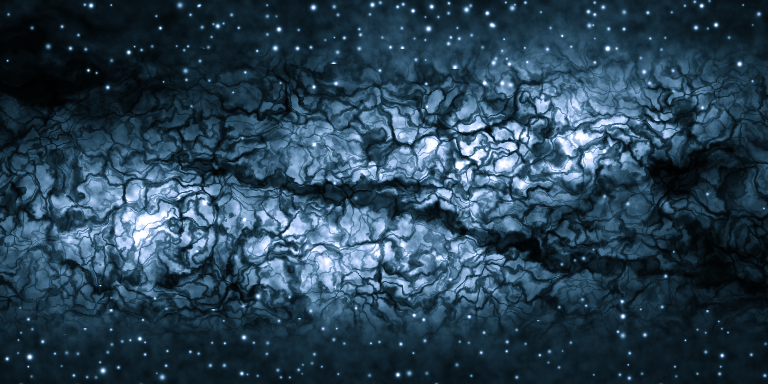
Write a Shadertoy shader that draws this background.

```glsl
// Blue night nebula: glowing haze behind a tangle of dark branches, with stars above and below.

const float HAZE_SCALE = 5.0;
const float GRAIN_SCALE = 42.0;
const float VEIN_SCALE = 8.0;
const float VEIN_GROWTH = 1.75;
const float VEIN_DEPTH = 0.66;
const float LIMB_DEPTH = 0.68;
const float STAR_SCALE = 20.0;
const float STAR_RADIUS = 0.0068;

// Main limbs as segments (start.xy, end.xy), with their half widths
const int LIMB_COUNT = 10;
const vec4 LIMBS[LIMB_COUNT] = vec4[LIMB_COUNT](
    vec4(0.50, 0.57, 0.78, 0.505), vec4(0.78, 0.505, 1.04, 0.455),
    vec4(1.04, 0.455, 1.38, 0.345), vec4(1.38, 0.33, 1.68, 0.295),
    vec4(1.68, 0.295, 2.02, 0.245), vec4(0.78, 0.505, 1.12, 0.51),
    vec4(1.12, 0.51, 1.42, 0.505), vec4(1.55, 0.50, 1.90, 0.62),
    vec4(0.32, 0.59, 0.66, 0.585), vec4(1.42, 0.36, 1.58, 0.55));
const float LIMB_WIDTHS[LIMB_COUNT] = float[LIMB_COUNT](
    0.014, 0.022, 0.016, 0.014, 0.008, 0.012, 0.003, 0.008, 0.003, 0.004);

float hash(vec2 p) {
    return fract(sin(dot(p, vec2(127.1, 311.7))) * 43758.5453);
}

vec2 hash2(vec2 p) {
    return vec2(hash(p), hash(p + 37.3));
}

float noise(vec2 p) {
    vec2 i = floor(p), f = fract(p);
    f = f * f * (3.0 - 2.0 * f);
    return mix(mix(hash(i), hash(i + vec2(1, 0)), f.x),
               mix(hash(i + vec2(0, 1)), hash(i + vec2(1, 1)), f.x), f.y);
}

float fbm(vec2 p) {
    float sum = 0.0, amp = 0.5;
    for (int i = 0; i < 5; i++) {
        sum += amp * noise(p);
        p = mat2(1.6, 1.2, -1.2, 1.6) * p + 5.7;
        amp *= 0.5;
    }
    return sum / 0.97;
}

vec2 warp(vec2 p, float scale) {
    return vec2(fbm(p * scale), fbm(p * scale + 19.4)) - 0.5;
}

float blob(vec2 p, vec2 centre, vec2 radius) {
    vec2 d = (p - centre) / radius;
    return exp(-dot(d, d));
}

// Gap between the nearest two cell points; zero along cell borders
float cellGap(vec2 p) {
    vec2 cell = floor(p);
    float first = 9.0, second = 9.0;
    for (int k = 0; k < 9; k++) {
        vec2 id = cell + vec2(k % 3 - 1, k / 3 - 1);
        float d = length(id + hash2(id) - p);
        second = min(second, max(first, d));
        first = min(first, d);
    }
    return second - first;
}

// Light left after three sizes of veins, the finer ones in patches
float veinLight(vec2 p, vec2 q, float band) {
    float light = 1.0, scale = VEIN_SCALE;
    for (int i = 0; i < 3; i++) {
        float patches = smoothstep(0.30, 0.70, noise(p * 8.0 + 11.0 * float(i)));
        float width = 0.13 * patches + 0.05 + 0.006 * scale;
        float vein = smoothstep(width, 0.015, cellGap(q * scale * vec2(0.85, 1.1) + 8.3 * float(i)));
        light *= 1.0 - VEIN_DEPTH * band * vein * mix(0.45, 1.0, patches);
        scale *= VEIN_GROWTH;
    }
    return light;
}

float segmentDistance(vec2 p, vec2 a, vec2 b) {
    vec2 ab = b - a;
    return length(p - a - ab * clamp(dot(p - a, ab) / dot(ab, ab), 0.0, 1.0));
}

float limbCover(vec2 p) {
    float d = 1.0;
    for (int i = 0; i < LIMB_COUNT; i++)
        d = min(d, segmentDistance(p, LIMBS[i].xy, LIMBS[i].zw) - LIMB_WIDTHS[i]);
    return smoothstep(0.012, -0.006, d);
}

float glow(vec2 p) {
    return 0.09 + 0.50 * blob(p, vec2(1.20, 0.62), vec2(0.52, 0.21))
        + 0.43 * blob(p, vec2(0.28, 0.41), vec2(0.42, 0.18))
        + 0.44 * blob(p, vec2(1.00, 0.30), vec2(0.46, 0.12))
        + 0.26 * blob(p, vec2(1.64, 0.62), vec2(0.42, 0.24))
        + 0.17 * blob(p, vec2(1.00, 0.52), vec2(1.50, 0.32));
}

float shade(vec2 p) {
    vec2 slanted = p - vec2(0.0, 0.3 * (p.x - 1.78));
    return 0.95 * blob(p, vec2(0.10, 0.83), vec2(0.44, 0.18))
        + 0.95 * blob(slanted, vec2(1.78, 0.56), vec2(0.28, 0.07))
        + 0.65 * blob(p, vec2(1.95, 0.36), vec2(0.32, 0.14))
        + 0.45 * blob(p, vec2(0.52, 0.28), vec2(0.13, 0.08))
        + 0.50 * blob(p, vec2(1.95, 0.98), vec2(0.30, 0.12));
}

float stars(vec2 p, float scale, float radius, float density) {
    vec2 id = floor(p * scale);
    vec2 offset = (fract(p * scale) - mix(vec2(0.25), vec2(0.75), hash2(id))) / scale;
    float size = radius * mix(0.5, 1.0, hash(id + 71.0));
    float d2 = dot(offset, offset) / (size * size);
    float light = exp(-d2) + 0.12 * exp(-0.25 * d2);
    return light * step(hash(id + 13.0), density) * mix(0.5, 1.0, hash(id + 5.0));
}

void mainImage(out vec4 fragColor, in vec2 fragCoord) {
    vec2 p = fragCoord / iResolution.y;
    vec2 bend = warp(p, 6.0), fray = warp(p, 26.0);

    // Haze and grain
    float haze = fbm(p * HAZE_SCALE + bend);
    float tone = glow(p) * (0.6 + 0.9 * haze) * (0.5 + 1.04 * fbm(p * GRAIN_SCALE));

    // Dark drifting clouds
    float streaks = fbm(p * vec2(9.0, 20.0) + 3.0 * bend);
    float cloud = shade(p) * (2.6 * streaks - 0.35);
    tone *= 1.0 - 0.88 * clamp(cloud, 0.0, 1.0);

    // Veins along warped cell borders
    float band = smoothstep(0.08, 0.24, p.y) * smoothstep(0.94, 0.72, p.y);
    tone *= veinLight(p, p + 0.16 * bend + 0.06 * fray, band);

    // Limbs with frayed edges
    float limb = limbCover(p + 0.06 * bend + 0.075 * fray);
    tone *= 1.0 - LIMB_DEPTH * limb * (0.6 + 0.8 * streaks);

    // Stars, large at the top and fine at the bottom
    float top = smoothstep(0.70, 0.93, p.y) * (0.3 + 0.7 * blob(p, vec2(1.1, 0.95), vec2(0.65, 0.5)));
    float bottom = smoothstep(0.27, 0.10, p.y);
    float light = stars(p, STAR_SCALE, STAR_RADIUS, 0.02 + 0.50 * top + 0.10 * bottom);
    light += 0.75 * stars(p + 3.7, STAR_SCALE * 1.7, STAR_RADIUS * 0.65, 0.04 + 0.28 * top + 0.28 * bottom);
    tone = clamp(tone + light, 0.0, 1.0);

    // Blue ramp from near black to pale
    vec3 color = tone * vec3(0.36 + 0.64 * tone, 1.0, 1.36 - 0.2 * tone);
    fragColor = vec4(min(color, 1.0), 1.0);
}
```
